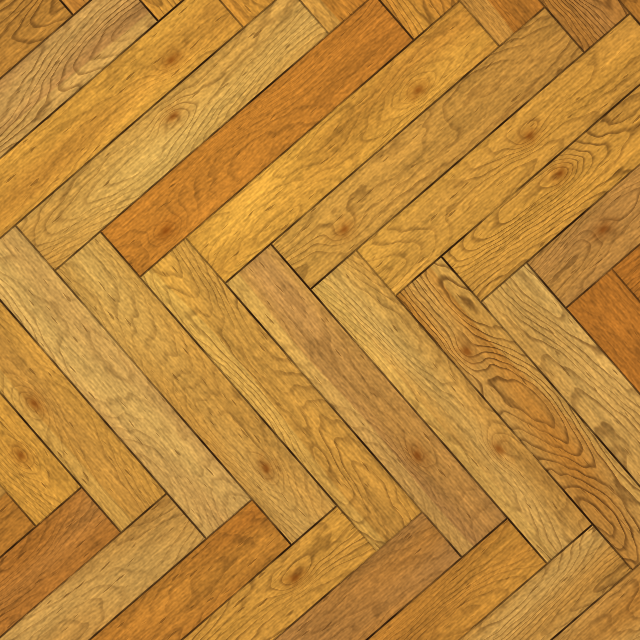
This texture is drawn by a Shadertoy shader. Its source:

```glsl
const vec3 WOODS[6] = vec3[6](
    vec3(0.76, 0.56, 0.26), vec3(0.71, 0.52, 0.29), vec3(0.73, 0.47, 0.18),
    vec3(0.84, 0.68, 0.38), vec3(0.84, 0.62, 0.26), vec3(0.72, 0.49, 0.20));
const vec3 GRAIN = vec3(0.33, 0.21, 0.09);
const vec3 KNOT = vec3(0.47, 0.23, 0.05);
const vec3 SAPWOOD = vec3(0.86, 0.70, 0.37);
const vec3 SEAM = vec3(0.15, 0.09, 0.04);

vec2 hash2(vec2 p) {
    vec3 q = fract(p.xyx * vec3(0.1031, 0.1030, 0.0973));
    q += dot(q, q.yzx + 33.33);
    return fract((q.xx + q.yz) * q.zy);
}

float gradientNoise(vec2 p) {
    vec2 i = floor(p), f = p - i;
    vec2 w = f * f * f * (f * (f * 6.0 - 15.0) + 10.0);
    vec2 e = vec2(0.0, 1.0);
    float a = dot(hash2(i) * 2.0 - 1.0, f);
    float b = dot(hash2(i + e.yx) * 2.0 - 1.0, f - e.yx);
    float c = dot(hash2(i + e.xy) * 2.0 - 1.0, f - e.xy);
    float d = dot(hash2(i + e.yy) * 2.0 - 1.0, f - e.yy);
    return mix(mix(a, b, w.x), mix(c, d, w.x), w.y);
}

// Herringbone of 6:1 planks: xy = position along and across, zw = plank id
vec4 herringbone(vec2 p) {
    vec2 cell = floor(p);
    float s = mod(cell.x + cell.y, 12.0);
    if (s < 6.0) {
        vec2 start = cell - vec2(s, 0.0);
        return vec4(p - start, start);
    }
    vec2 start = cell - vec2(0.0, s - 6.0);
    return vec4((p - start).yx, start + 71.0);
}

vec3 plankColor(vec2 q, vec2 id) {
    vec2 pick = hash2(id + 17.0), trait = hash2(id + 43.0), spot = hash2(id + 89.0);
    vec2 seed = hash2(id + 131.0) * 90.0;

    // Base tone drifting slowly along the plank
    float drift = gradientNoise(q * vec2(0.3, 1.6) + seed);
    vec3 col = mix(WOODS[int(pick.x * 6.0)], WOODS[int(pick.y * 6.0)],
                   clamp(0.3 + drift, 0.0, 1.0));

    // Pale sapwood band along one side
    float bandEdge = 0.25 + 0.3 * gradientNoise(vec2(q.x * 0.3, 3.0) + seed);
    float side = pick.x < 0.5 ? q.y : 1.0 - q.y;
    float band = 1.0 - smoothstep(bandEdge - 0.02, bandEdge + 0.02, side);
    col = mix(col, SAPWOOD, 0.45 * step(0.65, trait.y) * band);

    // Crisp growth rings bending around an occasional knot
    vec2 toKnot = (q - vec2(0.8 + 4.4 * spot.x, 0.25 + 0.5 * spot.y)) * vec2(1.0, 1.6);
    float knotDist = dot(toKnot, toKnot);
    float hasKnot = step(0.55, trait.x);
    float rings = 10.0 * gradientNoise(q * vec2(0.32, 1.2) + seed + 20.0)
                + 4.0 * q.y + 0.5 * gradientNoise(q * vec2(3.0, 7.0) + seed)
                + 2.5 * hasKnot * exp(-9.0 * knotDist);
    float f = fract(rings);
    float line = smoothstep(0.55, 0.88, f) * (1.0 - smoothstep(0.9, 1.0, f));
    float patchy = 0.75 + 1.0 * gradientNoise(q * vec2(0.8, 2.5) + seed + 50.0);
    float figure = hash2(id + 211.0).x;
    col = mix(col, GRAIN, line * patchy * mix(0.22, 0.65, figure * figure * figure));

    // Dense fibres, short ticks and dark pores
    col *= 1.0 + 0.18 * gradientNoise(q * vec2(1.2, 22.0) + seed)
               + 0.20 * gradientNoise(q * vec2(8.0, 28.0) + seed)
               + 0.12 * gradientNoise(q * vec2(20.0, 26.0) + seed)
               + 0.14 * gradientNoise(q * vec2(0.5, 3.5) + seed + 70.0);
    float pores = smoothstep(0.34, 0.5, gradientNoise(q * vec2(3.5, 20.0) + seed + 30.0));
    col = mix(col, GRAIN, 0.4 * pores);

    // Knot halo and core
    float ragged = knotDist * (1.0 + 1.2 * gradientNoise(q * 8.0 + seed));
    col = mix(col, KNOT, hasKnot * (0.3 * exp(-18.0 * ragged) + 0.4 * exp(-140.0 * ragged)));
    return col;
}

void mainImage(out vec4 fragColor, in vec2 fragCoord) {
    vec2 uv = fragCoord / iResolution.y;
    float plankWidth = 0.0944;
    float pixel = 1.0 / (iResolution.y * plankWidth);

    // Rotate the floor so the planks lie along the two diagonals
    vec2 d = (uv - vec2(0.3516, 0.5573)) / plankWidth;
    vec2 p = vec2(dot(d, vec2(0.757, 0.654)), dot(d, vec2(-0.654, 0.757)));
    vec4 plank = herringbone(p);
    vec3 col = plankColor(plank.xy, plank.zw);

    // Seams, tight in places and open in others
    vec2 border = min(plank.xy, vec2(6.0, 1.0) - plank.xy);
    float edge = min(border.x, border.y);
    float wear = clamp(0.62 + 0.9 * gradientNoise(p * 0.7 + 5.0)
                     + 0.5 * gradientNoise(p * 3.0 + 40.0), 0.2, 0.95);
    float seam = 1.0 - smoothstep(0.014 - 0.5 * pixel, 0.014 + 0.7 * pixel, edge);
    col *= 1.0 - 0.08 * exp(-edge * 28.0);
    col = mix(col, SEAM, seam * wear);

    // Golden light upper left of centre, falling to a redder brown outside
    vec2 glow = uv - vec2(0.36, 0.66);
    float light = exp(-6.0 * dot(glow, glow));
    col *= mix(vec3(0.95, 0.91, 0.87), vec3(1.08, 1.08, 1.02), light);
    fragColor = vec4(clamp(col, 0.0, 1.0), 1.0);
}
```
